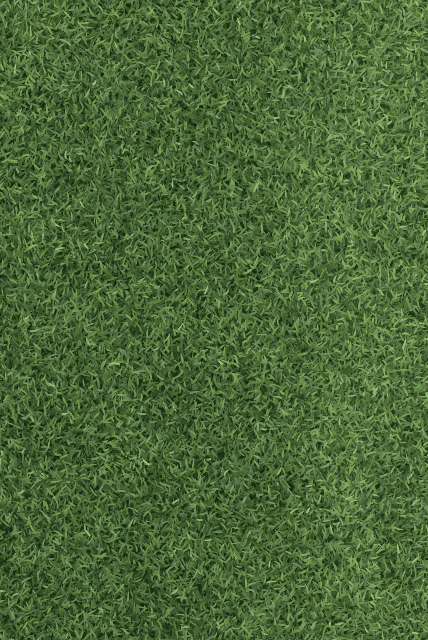
A WebGL 2 fragment shader for this texture:

```glsl
#version 300 es
precision highp float;
// Dense short turf seen from above: layered, tapered blades under soft uneven light.

uniform vec2 u_resolution;
out vec4 fragColor;

vec4 hash4(vec2 cell, float seed) {
    vec4 q = fract(vec4(cell.xyxy) * vec4(0.1031, 0.1030, 0.0973, 0.1099) + seed * 0.137);
    q += dot(q, q.wzxy + 33.33);
    return fract((q.xxyz + q.yzzw) * q.zywx);
}

// Layered sines, roughly -1 to 1
float waves(vec2 p) {
    float sum = 0.0, weight = 0.5;
    for (int i = 0; i < 4; i++) {
        sum += weight * sin(p.x + 1.7 * sin(p.y * 0.8)) * cos(p.y + 1.3 * sin(p.x * 0.7));
        p = mat2(0.8, 0.6, -0.6, 0.8) * p * 1.7 + 4.1;
        weight *= 0.7;
    }
    return sum;
}

// Broad light: brighter above and to the right, with a faint level seam
float turfLight(vec2 p, float aspect) {
    float x = p.x / aspect;
    float light = 0.07 * (p.y - 0.5) + 0.09 * (smoothstep(0.35, 0.95, x) - 0.4);
    light += 0.04 * exp(-pow((x - 0.83) / 0.06, 2.0));
    float seam = p.y - 0.578 - 0.004 * sin(p.x * 23.0);
    light -= 0.07 * exp(-pow(seam / 0.006, 2.0)) * (1.0 - smoothstep(0.2, 0.7, x));
    return light + 0.05 * waves(p * 18.0) + 0.09 * waves(p * 75.0 + 9.0);
}

vec3 turfColor(float tone, float coolness) {
    vec3 color = mix(vec3(0.08, 0.16, 0.055), vec3(0.53, 0.68, 0.39), clamp(tone, 0.0, 1.15));
    return color + (coolness - 0.45) * vec3(-0.01, 0.0, 0.07);
}

void main() {
    vec2 p = gl_FragCoord.xy / u_resolution.y;
    float aspect = u_resolution.x / u_resolution.y;
    float pixel = 1.0 / u_resolution.y;
    float light = turfLight(p, aspect);
    float rightSide = smoothstep(0.6, 1.0, p.x / aspect);

    // Shaded thatch under the blades
    vec3 color = turfColor(0.06 + light, 0.4);

    // Blades, from the deepest layer to the top one
    const float size = 0.011;
    for (int layer = 0; layer < 9; layer++) {
        float depth = float(layer) / 8.0;
        vec2 grid = p / size + vec2(0.37, 0.61) * float(layer) + 20.0;
        vec2 home = floor(grid);
        for (int j = -1; j <= 1; j++) {
            for (int i = -1; i <= 1; i++) {
                vec2 cell = home + vec2(i, j);
                vec4 place = hash4(cell, float(layer) + 1.0);
                vec4 look = hash4(cell + 57.0, float(layer) + 5.0);

                // Tufts share a lean; the right side lies flatter
                float lean = 1.57 + 0.9 * waves(cell * 0.21) - 0.5 * rightSide;
                float angle = lean + (place.z - 0.5) * 2.7;
                vec2 along = vec2(cos(angle), sin(angle));
                vec2 offset = (grid - cell - place.xy) * size;
                float halfLength = mix(0.0045, 0.0085, place.w);
                float t = dot(offset, along) / halfLength;
                float side = dot(offset, vec2(-along.y, along.x));
                side += (look.x - 0.5) * 0.003 * (t * t - 0.4);

                float width = mix(0.0011, 0.0017, look.y) * (1.0 - 0.55 * smoothstep(0.0, 1.0, t));
                float cover = 1.0 - smoothstep(-0.5 * pixel, 0.5 * pixel, abs(side) - width);
                float ends = (abs(t) - 1.0) * halfLength;
                cover *= 1.0 - smoothstep(-pixel, pixel, ends);

                // Higher blades catch more light; a few are pale and dry
                float tone = -0.14 + 0.5 * depth + 0.6 * look.z + 0.07 * t + light;
                tone += 0.3 * step(0.97 - 0.03 * rightSide, look.w);
                color = mix(color, turfColor(tone, look.w), cover);
            }
        }
    }
    fragColor = vec4(clamp(color, 0.0, 1.0), 1.0);
}
```
